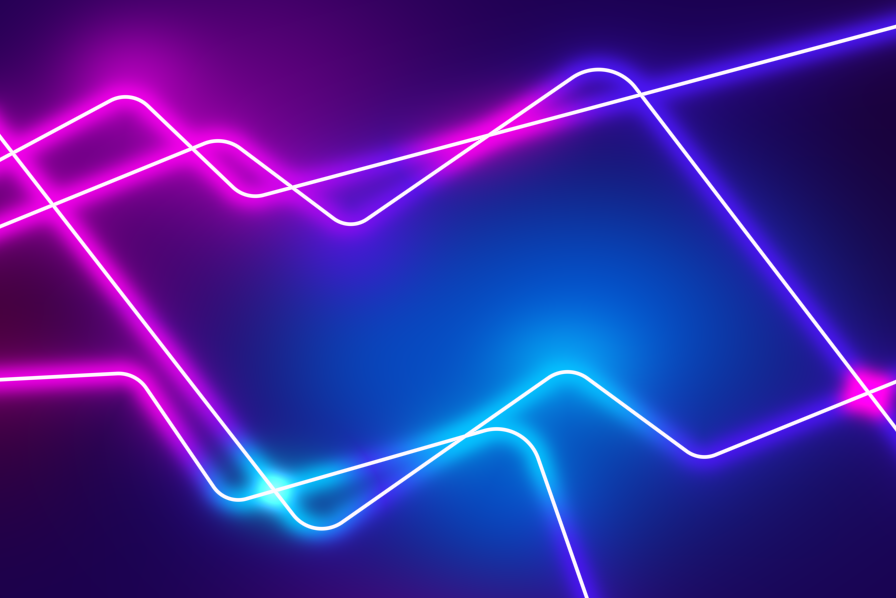
Give the GLSL for this background, as a Shadertoy shader.

```glsl
const vec3 INDIGO  = vec3(0.10, 0.00, 0.30);
const vec3 PLUM    = vec3(0.43, 0.00, 0.52);
const vec3 MAROON  = vec3(0.26, 0.00, 0.19);
const vec3 NIGHT   = vec3(0.10, 0.00, 0.20);
const vec3 NAVY    = vec3(0.08, 0.13, 0.52);
const vec3 AZURE   = vec3(0.00, 0.35, 0.84);
const vec3 VIOLET  = vec3(0.29, 0.08, 0.95);
const vec3 MAGENTA = vec3(0.95, 0.00, 0.92);
const vec3 CYAN    = vec3(0.02, 0.76, 1.00);
const vec3 CORE    = vec3(1.00, 0.98, 1.00);

const float CORE_RADIUS = 0.0031;
const float TIGHT_GLOW  = 0.024;
const float WIDE_GLOW   = 0.042;
const float WIDE_POWER  = 0.45;
const float WIDTH       = 1.5;

// Tube corners: position and bend radius
const int CORNERS = 5;
const vec3 RIDGE[CORNERS] = vec3[](
    vec3(-0.02, 0.722, 0.0), vec3(0.219, 0.850, 0.054), vec3(0.412, 0.666, 0.054),
    vec3(0.977, 0.816, 0.0), vec3(1.543, 0.967, 0.0));
const vec3 WAVE[CORNERS] = vec3[](
    vec3(-0.02, 0.613, 0.0), vec3(0.374, 0.773, 0.062), vec3(0.586, 0.614, 0.048),
    vec3(1.019, 0.912, 0.078), vec3(1.543, 0.227, 0.0));
const vec3 SLOPE[CORNERS] = vec3[](
    vec3(-0.02, 0.797, 0.0), vec3(0.526, 0.094, 0.060), vec3(0.951, 0.391, 0.056),
    vec3(1.172, 0.229, 0.050), vec3(1.543, 0.379, 0.0));
const vec3 STEP[CORNERS] = vec3[](
    vec3(-0.02, 0.364, 0.0), vec3(0.227, 0.377, 0.056), vec3(0.378, 0.156, 0.050),
    vec3(0.878, 0.299, 0.074), vec3(1.000, -0.05, 0.0));

float blob(vec2 p, vec2 center, vec2 size) {
    vec2 q = (p - center) / size;
    return exp(-dot(q, q));
}

float segmentDistance(vec2 p, vec2 a, vec2 b) {
    vec2 ab = b - a;
    float t = clamp(dot(p - a, ab) / dot(ab, ab), 0.0, 1.0);
    return length(p - a - ab * t);
}

// Distance to a polyline whose inner corners are replaced by arcs
float tubeDistance(vec2 p, vec3 path[CORNERS]) {
    float d = 1e3;
    vec2 start = path[0].xy;
    for (int i = 1; i < CORNERS - 1; i++) {
        vec2 corner = path[i].xy;
        float radius = path[i].z;
        vec2 back = normalize(path[i - 1].xy - corner);
        vec2 ahead = normalize(path[i + 1].xy - corner);
        float cosine = dot(back, ahead);
        float sinHalf = sqrt(max(0.5 - 0.5 * cosine, 1e-5));
        float cosHalf = sqrt(max(0.5 + 0.5 * cosine, 0.0));
        float trim = radius * cosHalf / sinHalf;
        vec2 inward = normalize(back + ahead + 1e-5);
        vec2 fromCenter = p - corner - inward * radius / sinHalf;
        float reach = length(fromCenter);
        if (dot(fromCenter, -inward) > sinHalf * reach) d = min(d, abs(reach - radius));
        d = min(d, segmentDistance(p, start, corner + back * trim));
        start = corner + ahead * trim;
    }
    return min(d, segmentDistance(p, start, path[CORNERS - 1].xy));
}

vec3 backdrop(vec2 p) {
    vec3 c = INDIGO;
    c = mix(c, PLUM, 0.95 * blob(p, vec2(0.40, 0.77), vec2(0.34, 0.30)));
    c = mix(c, PLUM, 0.60 * blob(p, vec2(0.74, -0.02), vec2(0.30, 0.12)));
    c = mix(c, MAROON, 0.95 * blob(p, vec2(-0.02, 0.42), vec2(0.20, 0.26)));
    c = mix(c, NIGHT, 0.85 * blob(p, vec2(1.50, 0.82), vec2(0.16, 0.45)));
    c = mix(c, NAVY, 0.80 * blob(p, vec2(0.92, 0.32), vec2(0.52, 0.34)));
    c = mix(c, AZURE, 0.90 * blob(p, vec2(0.98, 0.46), vec2(0.33, 0.23)));
    c = mix(c, AZURE, 0.60 * blob(p, vec2(0.66, 0.40), vec2(0.22, 0.20)));
    c = mix(c, AZURE, 0.70 * blob(p, vec2(0.86, 0.17), vec2(0.20, 0.15)));
    // Soft light outside the bends
    c = mix(c, MAGENTA, 0.45 * blob(p, vec2(0.22, 0.87), vec2(0.11, 0.09)));
    c = mix(c, VIOLET, 0.55 * blob(p, vec2(0.59, 0.60), vec2(0.11, 0.10)));
    c = mix(c, CYAN, 0.60 * blob(p, vec2(0.95, 0.40), vec2(0.12, 0.08)));
    return c;
}

// Hue of the neon light across the canvas
vec3 neonHue(vec2 p) {
    float pink = blob(p, vec2(0.10, 0.72), vec2(0.48, 0.34));
    pink = max(pink, blob(p, vec2(0.08, 0.36), vec2(0.30, 0.20)));
    pink = max(pink, 0.8 * blob(p, vec2(0.82, 0.78), vec2(0.17, 0.11)));
    pink = max(pink, blob(p, vec2(1.453, 0.342), vec2(0.05)));
    float cool = blob(p, vec2(0.87, 0.31), vec2(0.27, 0.20));
    cool = max(cool, blob(p, vec2(0.48, 0.18), vec2(0.15, 0.11)));
    vec3 hue = mix(VIOLET, MAGENTA, smoothstep(0.05, 0.75, pink));
    return mix(hue, CYAN, smoothstep(0.15, 0.85, cool));
}

void mainImage(out vec4 fragColor, in vec2 fragCoord) {
    vec2 p = fragCoord / iResolution.xy * vec2(WIDTH, 1.0);
    float tubes[4] = float[](tubeDistance(p, RIDGE), tubeDistance(p, WAVE),
                             tubeDistance(p, SLOPE), tubeDistance(p, STEP));

    // Merge the halos and find the nearest tube
    float nearest = 1e3;
    float clearance = 1.0;
    for (int i = 0; i < 4; i++) {
        float d = tubes[i];
        float tight = 0.88 * exp(-d * d / (TIGHT_GLOW * TIGHT_GLOW));
        clearance *= (1.0 - tight) * (1.0 - WIDE_POWER * exp(-d / WIDE_GLOW));
        nearest = min(nearest, d);
    }
    vec3 color = mix(backdrop(p), neonHue(p), 1.0 - clearance);

    // Sparks where tubes cross, then the bright cores
    color += 0.55 * blob(p, vec2(0.459, 0.180), vec2(0.028));
    color += vec3(0.2, 0.0, 0.1) * blob(p, vec2(1.453, 0.342), vec2(0.03));
    float edge = 0.8 / iResolution.y;
    float core = 1.0 - smoothstep(CORE_RADIUS - edge, CORE_RADIUS + edge, nearest);
    fragColor = vec4(mix(clamp(color, 0.0, 1.0), CORE, core), 1.0);
}
```
